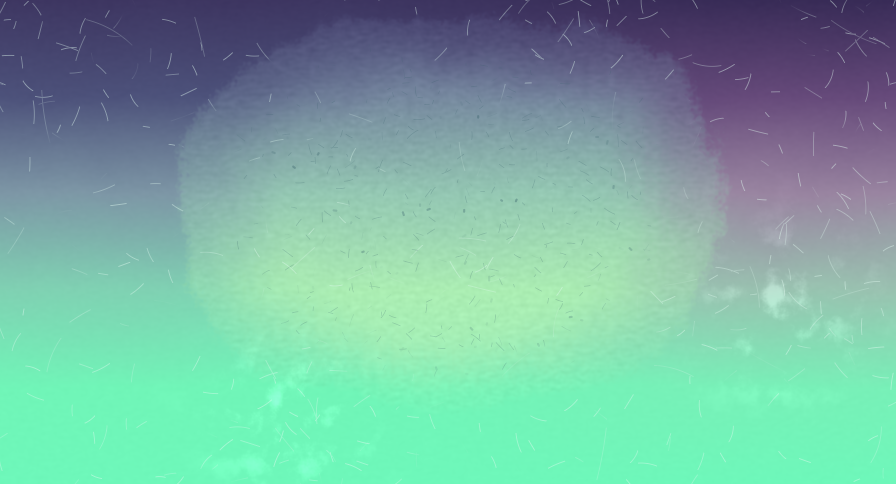
Reproduce this background procedurally as a WebGL 1 fragment shader.

```glsl
precision highp float;
// A worn paper backdrop: a night-to-mint vertical gradient with a pale, ragged
// watercolour wash in the middle. Colour ramps and a noisy superellipse make the
// base; hashed cells scatter pale scratches and dark paper fibres over it.
uniform vec2 u_resolution;

#define WASH_CENTER vec2(0.922, 0.563)
#define WASH_RADIUS vec2(0.55, 0.40)
#define WASH_POWER 2.4
#define RAGGEDNESS 0.15
#define GRAIN 0.035
#define SCRATCH_WIDTH 0.0009
#define SCRATCH_ALPHA 0.48
#define FIBRE_ALPHA 0.30
#define SCRATCH_LAYERS 6

vec2 hash2(vec2 p) {
  vec3 q = fract(p.xyx * vec3(0.1031, 0.1030, 0.0973));
  q += dot(q, q.yzx + 33.33);
  return fract((q.xx + q.yz) * q.zy);
}

float corner(vec2 id, vec2 f, vec2 o) {
  return dot(hash2(id + o) * 2.0 - 1.0, f - o);
}

// Gradient noise, roughly -0.7 to 0.7
float noise(vec2 p) {
  vec2 id = floor(p), f = fract(p);
  vec2 u = f * f * (3.0 - 2.0 * f);
  float low = mix(corner(id, f, vec2(0.0)), corner(id, f, vec2(1.0, 0.0)), u.x);
  float high = mix(corner(id, f, vec2(0.0, 1.0)), corner(id, f, vec2(1.0)), u.x);
  return mix(low, high, u.y);
}

float fbm(vec2 p) {
  float sum = 0.0, amp = 0.6;
  for (int i = 0; i < 5; i++) {
    sum += amp * noise(p);
    p = p * 2.03 + 17.3;
    amp *= 0.55;
  }
  return sum;
}

// Six evenly spaced colour stops, from bottom to top
vec3 ramp(float y, vec3 a, vec3 b, vec3 c, vec3 d, vec3 e, vec3 f) {
  float t = y * 5.0;
  vec3 col = mix(a, b, clamp(t, 0.0, 1.0));
  col = mix(col, c, clamp(t - 1.0, 0.0, 1.0));
  col = mix(col, d, clamp(t - 2.0, 0.0, 1.0));
  col = mix(col, e, clamp(t - 3.0, 0.0, 1.0));
  return mix(col, f, clamp(t - 4.0, 0.0, 1.0));
}

float glow(vec2 p, vec2 center, float radius) {
  vec2 q = (p - center) / radius;
  return exp(-dot(q, q));
}

// One slightly bent stroke per cell, kept where its random rank is below density
float strokes(vec2 p, float cells, float len, float width, float seed, float density) {
  vec2 g = p * cells + seed;
  vec2 id = floor(g) + seed;
  vec2 shape = hash2(id), place = hash2(id + 71.0);
  float rank = hash2(id + 19.0).x;
  float angle = 3.1416 * shape.x;
  vec2 dir = vec2(cos(angle), sin(angle));
  vec2 f = fract(g) - 0.5 - (place - 0.5) * 0.3;
  float along = dot(f, dir);
  float across = dot(f, vec2(-dir.y, dir.x)) + (place.x - 0.5) * along * along;
  float over = max(abs(along) - 0.33 * len * (0.3 + 0.7 * shape.y), 0.0);
  float dist = length(vec2(over, across)) / cells;
  float cover = clamp((width - dist) * u_resolution.y + 0.5, 0.0, 1.0);
  return cover * smoothstep(rank, rank + 0.1, density);
}

void main() {
  vec2 p = gl_FragCoord.xy / u_resolution.y;
  float across = gl_FragCoord.x / u_resolution.x;
  float cloud = fbm(p * 5.0);

  // Backdrop: blue-violet on the left, mauve on the right, mint below
  float y = p.y + 0.025 * cloud;
  vec3 left = ramp(y, vec3(0.43, 0.97, 0.73), vec3(0.44, 0.96, 0.72), vec3(0.50, 0.82, 0.70),
                   vec3(0.49, 0.59, 0.65), vec3(0.30, 0.32, 0.48), vec3(0.24, 0.21, 0.38));
  vec3 right = ramp(y, vec3(0.43, 0.97, 0.73), vec3(0.47, 0.94, 0.72), vec3(0.60, 0.76, 0.69),
                    vec3(0.60, 0.52, 0.63), vec3(0.40, 0.29, 0.48), vec3(0.22, 0.17, 0.34));
  vec3 color = mix(left, right, smoothstep(0.35, 0.85, across));

  // Wash: ragged granular rim at the sides, soft fade at the bottom
  vec3 wash = ramp(y, vec3(0.50, 0.97, 0.72), vec3(0.63, 0.94, 0.72), vec3(0.67, 0.93, 0.70),
                   vec3(0.58, 0.78, 0.70), vec3(0.46, 0.53, 0.62), vec3(0.32, 0.31, 0.50));
  vec2 q = (p - WASH_CENTER) / WASH_RADIUS;
  vec2 bulge = pow(abs(q) + 0.0001, vec2(WASH_POWER));
  float d = pow(bulge.x + bulge.y, 1.0 / WASH_POWER) - 0.12 * max(q.x, 0.0) * max(q.y, 0.0);
  float speckle = noise(p * 120.0);
  d += RAGGEDNESS * cloud + 0.03 * noise(vec2(p.x * 55.0, p.y * 5.0)) + 0.04 * speckle;
  float rim = 1.0 - smoothstep(0.97, 1.03, d);
  float core = 1.0 - smoothstep(0.55, 1.0, d);
  float rimAlpha = mix(0.10, 0.40, smoothstep(0.18, 0.5, p.y));
  color = mix(color, wash, rim * mix(rimAlpha, 1.0, core));

  // Paper tooth and pale scuffs
  float tooth = noise(p * vec2(55.0, 110.0)) + 0.6 * speckle;
  color += GRAIN * tooth * (0.25 + 0.75 * rim);
  float scuff = glow(p, vec2(1.62, 0.36), 0.16) + glow(p, vec2(0.60, 0.13), 0.15);
  color += 0.14 * scuff * smoothstep(0.0, 0.4, fbm(p * 14.0));

  // Pale scratches, gathered in worn patches
  float wear = 0.07 + 0.10 * (1.0 - rim) + 0.15 * cloud;
  wear += 0.45 * glow(p, vec2(1.20, 1.0), 0.16) + 0.25 * glow(p, vec2(0.10, 0.86), 0.18);
  wear += 0.40 * glow(p, vec2(1.82, 0.85), 0.17) + 0.30 * scuff;
  wear += 0.30 * glow(p, vec2(0.62, 0.50), 0.12) + 0.25 * glow(p, vec2(0.98, 0.50), 0.08);
  float scratch = 0.0, fibre = 0.0;
  for (int i = 0; i < SCRATCH_LAYERS; i++) {
    float k = float(i);
    float c = cos(k * 0.7), s = sin(k * 0.7);
    vec2 turned = mat2(c, s, -s, c) * p;
    float mark = strokes(turned, 6.0 + 2.5 * k, 1.0, SCRATCH_WIDTH, 13.0 + 7.0 * k, wear);
    scratch = max(scratch, mark * (0.5 + 0.1 * k));
    float thread = strokes(turned, 16.0 + 3.0 * k, 0.7, 0.0007, 91.0 + 5.0 * k, 0.22 * core);
    float fleck = strokes(turned, 15.0 + 2.0 * k, 0.2, 0.0022, 151.0 + 3.0 * k, 0.07 * core);
    fibre = max(fibre, max(0.5 * thread, fleck));
  }
  color = mix(color, vec3(0.20, 0.36, 0.40), FIBRE_ALPHA * 1.6 * fibre);
  color = mix(color, vec3(0.88, 0.98, 0.94), SCRATCH_ALPHA * scratch);
  gl_FragColor = vec4(clamp(color, 0.0, 1.0), 1.0);
}
```
